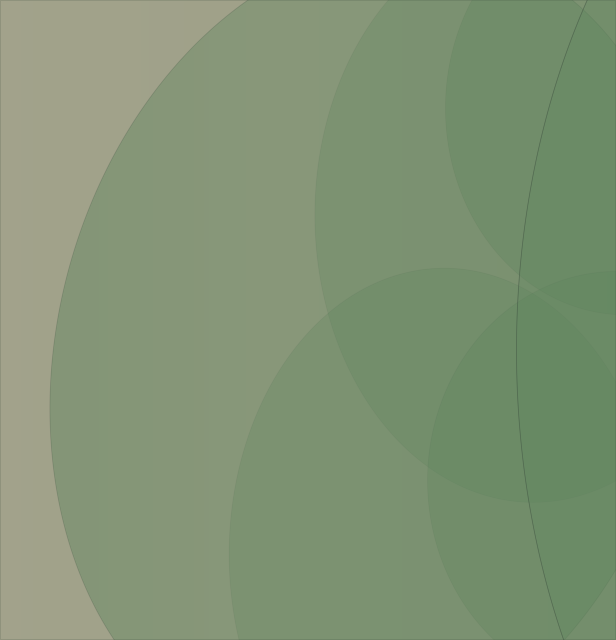
Reproduce this background procedurally as a Shadertoy shader.

```glsl
// Large translucent green ellipses overlapping on a warm beige ground.
// Each one is a signed distance shape: a soft tint inside, a hairline on the rim.
// Lengths are in canvas heights, with the origin at the lower left.

const vec3 GREEN = vec3(0.36, 0.518, 0.36);
const vec3 INK = vec3(0.22, 0.29, 0.23);

// Approximate signed distance to an ellipse whose rows slide sideways by shear
float ellipseDistance(vec2 p, vec2 center, vec2 radii, float shear) {
    vec2 q = p - center;
    q.x -= shear * q.y;
    q /= radii;
    float len = max(length(q), 1e-4);
    vec2 gradient = q / (radii * len);
    gradient.y -= shear * gradient.x;
    return (len - 1.0) / length(gradient);
}

float hairline(float d, float pixel) {
    return 1.0 - smoothstep(0.0, max(0.0016, pixel), abs(d));
}

// Tint the inside of a shape, then draw its rim
vec3 layer(vec3 color, float d, float tint, float rim, float pixel) {
    float inside = 1.0 - smoothstep(-0.5 * pixel, 0.5 * pixel, d);
    color = mix(color, GREEN, inside * tint);
    return mix(color, INK, rim * hairline(d, pixel));
}

void mainImage(out vec4 fragColor, in vec2 fragCoord) {
    float pixel = 1.0 / iResolution.y;
    vec2 p = fragCoord * pixel;
    vec2 size = iResolution.xy * pixel;

    // Beige ground, a little darker to the right
    vec3 color = mix(vec3(0.634, 0.636, 0.544), vec3(0.614, 0.625, 0.528), p.x / size.x);

    // Large leaning ellipse, greener toward its left rim
    float d = ellipseDistance(p, vec2(0.580, 0.451), vec2(0.497, 0.638), 0.1107);
    color = layer(color, d, mix(0.42, 0.35, smoothstep(0.08, 0.45, p.x)), 0.2, pixel);

    // Upper pair
    d = ellipseDistance(p, vec2(0.833, 0.664), vec2(0.341, 0.449), 0.0);
    color = layer(color, d, 0.27, 0.06, pixel);
    d = ellipseDistance(p, vec2(0.977, 0.831), vec2(0.281, 0.323), 0.0);
    color = layer(color, d, 0.31, 0.06, pixel);

    // Lower pair
    d = ellipseDistance(p, vec2(0.694, 0.134), vec2(0.336, 0.447), 0.0);
    color = layer(color, d, 0.27, 0.06, pixel);
    d = ellipseDistance(p, vec2(0.964, 0.249), vec2(0.296, 0.327), 0.0);
    color = layer(color, d, 0.30, 0.06, pixel);

    // Tall ellipse entering from the right, with a darker rim
    d = ellipseDistance(p, vec2(1.510, 0.453), vec2(0.703, 1.016), 0.0);
    color = layer(color, d, 0.28, 0.4, pixel);

    // Thin frame along the canvas border
    vec2 border = min(p, size - p);
    color = mix(color, INK, 0.35 * hairline(min(border.x, border.y), pixel));

    fragColor = vec4(color, 1.0);
}
```
